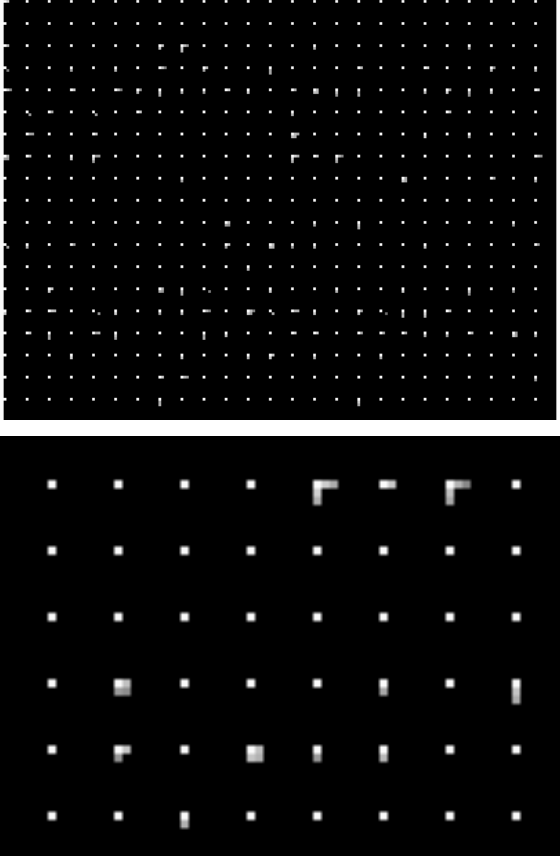
Top: the whole. Bottom: its middle third, enlarged.
Reproduce this pattern procedurally as a Shadertoy shader.

```glsl
// Grid of small white square dots on black, some smeared right and down by grey blocks.

const vec2 GRID = vec2(25.0, 19.0);  // repeats across and down
const float PITCH = 8.0;             // blocks per repeat
const float SOFTNESS = 0.45;         // edge ramp, in blocks
const float WHITE = 0.98;

float hash(vec2 p) {
    return fract(sin(dot(p, vec2(127.1, 311.7))) * 43758.5);
}

float bump(float x, float center, float width) {
    float d = (x - center) / width;
    return exp(-d * d);
}

// Linear ramp centred on zero
float ramp(float x, float edge) {
    return clamp(x / edge + 0.5, 0.0, 1.0);
}

// Coverage of the unit block whose corner is the origin
float blockCoverage(vec2 q, float edge) {
    float across = ramp(q.x, edge) - ramp(q.x - 1.0, edge);
    float down = ramp(q.y, edge) - ramp(q.y - 1.0, edge);
    return across * down;
}

// Wear gathers in horizontal bands with uneven clumps along each band
float wearChance(vec2 cell) {
    float bands = 0.62 * bump(cell.y, 3.8, 1.6)
                + 0.40 * bump(cell.y, 7.0, 0.8)
                + 0.42 * bump(cell.y, 10.6, 0.9)
                + 0.68 * bump(cell.y, 14.6, 2.0);
    float clumps = 0.25 * sin(cell.x * 0.5 + cell.y * 1.3)
                 + 0.15 * sin(cell.x * 1.1 - cell.y * 0.7);
    return bands * (1.0 + clumps);
}

// Grey of one worn block beside the dot, or zero where none is present
float wornShade(vec2 cell, vec2 block) {
    if (hash(cell) > wearChance(cell)) return 0.0;

    float kind = hash(cell + 17.3);
    float reach = 1.0 + step(0.75, hash(cell + 41.7));
    float verticalShare = mix(0.28, 0.46, step(9.5, cell.y));

    bool down = block.x < 0.5 && block.y <= reach;
    bool right = block.y < 0.5 && block.x <= reach;
    bool square = max(block.x, block.y) < 1.5;
    bool stray = block.y > 0.5 && block.y < 1.5 && block.x == reach;

    bool present = stray;
    if (kind < verticalShare) present = down;
    else if (kind < 0.66) present = right;
    else if (kind < 0.80) present = down || right;
    else if (kind < 0.93) present = square || right;

    float grain = hash(cell * PITCH + block + 5.1);
    float shade = 0.92 - 0.09 * (block.x + block.y) - 0.25 * grain;
    return present ? shade : 0.0;
}

// Dot and its worn blocks, summed so that neighbours join without seams
float dotPattern(vec2 grid, float edge) {
    vec2 shifted = grid + 1.0;
    vec2 cell = floor(shifted / PITCH);
    vec2 local = mod(shifted, PITCH) - 1.0;
    if (cell.x >= GRID.x || cell.y >= GRID.y) return 0.0;

    float light = 0.0;
    for (int j = 0; j < 3; j++) {
        for (int i = 0; i < 3; i++) {
            vec2 block = vec2(float(i), float(j));
            float shade = i + j == 0 ? WHITE : wornShade(cell, block);
            light += shade * blockCoverage(local - block, edge);
        }
    }
    return light;
}

void mainImage(out vec4 fragColor, in vec2 fragCoord) {
    // Block units: full canvas height holds all rows, counted from the top
    float blocksPerPixel = GRID.y * PITCH / iResolution.y;
    vec2 size = GRID * PITCH;
    vec2 grid = vec2((fragCoord.x - 0.5 * iResolution.x) * blocksPerPixel + 0.5 * size.x,
                     (iResolution.y - fragCoord.y) * blocksPerPixel);
    float edge = max(SOFTNESS, blocksPerPixel);

    // Narrow white margins left and right of the field
    float margin = ramp(abs(grid.x - 0.5 * size.x) - 0.5 * size.x, edge);
    float light = min(dotPattern(grid, edge) + WHITE * margin, WHITE);

    fragColor = vec4(vec3(light), 1.0);
}
```
